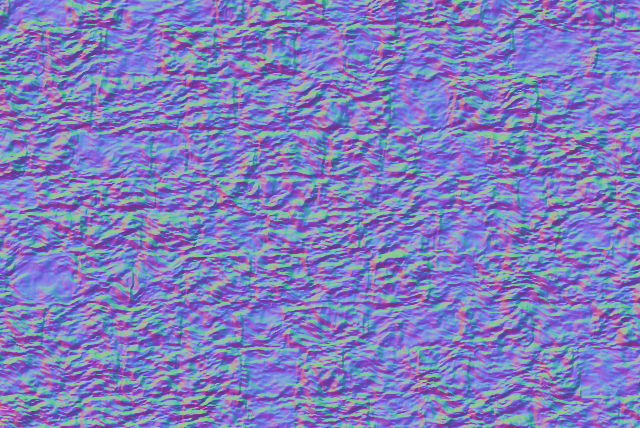
Reproduce this texture map procedurally as a Shadertoy shader.

```glsl
#define COLUMNS 7.2       // mean blocks per canvas height
#define WIDTH_JITTER 0.55 // variation of block width
#define HALF_GAP 0.003    // half the joint width
#define BEVEL 0.007       // width of the worn block edge
#define CORNER 0.014      // corner radius
#define DEPTH 0.009       // height of a block above its joint
#define COURSE_DEPTH 0.003 // extra depth of the level joints
#define WOBBLE 0.012      // unevenness of the joints
#define ROUGHNESS 1.3     // strength of the stone grain
#define GRAIN_SCALE 56.0  // coarsest grain cells per canvas height
#define GRAIN_TILT 0.22   // grain angle in radians
#define SAMPLE_STEP 0.0011

// Course boundaries from bottom to top, in canvas heights
const float COURSES[11] = float[11](-0.05, 0.072, 0.189, 0.287, 0.414, 0.508,
                                    0.586, 0.693, 0.824, 0.941, 1.06);

float hash(vec2 p) {
    return fract(sin(dot(p, vec2(127.1, 311.7))) * 43758.5);
}

float noise(vec2 p) {
    vec2 i = floor(p), f = fract(p);
    f = f * f * (3.0 - 2.0 * f);
    return mix(mix(hash(i), hash(i + vec2(1, 0)), f.x),
               mix(hash(i + vec2(0, 1)), hash(i + vec2(1, 1)), f.x), f.y);
}

float roundedBox(vec2 p, vec2 halfSize, float radius) {
    vec2 q = abs(p) - halfSize + radius;
    return length(max(q, 0.0)) + min(max(q.x, q.y), 0.0) - radius;
}

// Layered grain: flat ledges parted by short, steep creases
float grain(vec2 p) {
    p.y += 0.03 * noise(p * 13.0) + 0.006 * noise(p * 45.0 + 8.0);
    float c = cos(GRAIN_TILT), s = sin(GRAIN_TILT);
    vec2 q = mat2(c, -s, s, c) * p;
    float sum = 0.0, freq = GRAIN_SCALE;
    for (int i = 0; i < 3; i++) {
        vec2 cell = q * freq * vec2(0.58, 1.0) + float(i) * 17.3;
        float skew = 0.25 * noise(cell);
        float n = noise(cell - vec2(0.0, skew));
        sum += mix(n, smoothstep(0.25, 0.75, n), 0.6) / freq;
        freq *= 1.8;
        q = mat2(0.98, 0.2, -0.2, 0.98) * q;
    }
    return sum;
}

float blockEdge(float column, float row) {
    return column + WIDTH_JITTER * hash(vec2(column, row * 7.0 + 3.0));
}

// Returns distance to the block, its column and row, and depth into the course
vec4 findBlock(vec2 p) {
    int row = 0;
    for (int i = 1; i < 10; i++)
        if (p.y >= COURSES[i]) row = i;
    float r = float(row);
    float shift = hash(vec2(r, 41.0));
    float x = p.x * COLUMNS + shift;
    float column = floor(x);
    if (x < blockEdge(column, r)) column -= 1.0;

    vec2 low = vec2((blockEdge(column, r) - shift) / COLUMNS, COURSES[row]);
    vec2 high = vec2((blockEdge(column + 1.0, r) - shift) / COLUMNS, COURSES[row + 1]);
    float d = roundedBox(p - 0.5 * (low + high), 0.5 * (high - low) - HALF_GAP, CORNER);
    return vec4(d, column, r, min(p.y - low.y, high.y - p.y));
}

float surfaceHeight(vec2 p) {
    // Uneven block outline
    vec2 warp = vec2(noise(p * 17.0), noise(p * 15.0 + 31.0)) - 0.5;
    warp += 0.6 * (vec2(noise(p * 62.0 + 9.0), noise(p * 57.0 + 63.0)) - 0.5);
    vec4 block = findBlock(p + WOBBLE * warp);
    vec2 id = block.yz;
    float raised = 1.0 - smoothstep(-BEVEL, 0.0, block.x);

    // Joints, broken up along their length
    float relief = DEPTH * mix(0.4, 1.2, hash(id + 11.3));
    relief *= mix(0.4, 1.6, noise(p * 32.0 + 70.0));
    float height = raised * relief;
    height += COURSE_DEPTH * smoothstep(0.0, HALF_GAP + BEVEL, block.w);

    // Each block has its own wear, with smoother patches
    float finish = mix(0.42, 1.1, smoothstep(0.05, 0.55, hash(id + 5.7)));
    finish *= mix(0.55, 1.45, noise(p * 26.0 + 20.0));
    return height + ROUGHNESS * grain(p) * mix(1.0, finish, raised);
}

void mainImage(out vec4 fragColor, in vec2 fragCoord) {
    vec2 p = fragCoord / iResolution.y;
    vec2 e = vec2(SAMPLE_STEP, 0.0);
    float slopeX = surfaceHeight(p + e.xy) - surfaceHeight(p - e.xy);
    float slopeY = surfaceHeight(p + e.yx) - surfaceHeight(p - e.yx);

    // Encode the surface normal, red facing left and green facing up
    vec3 normal = normalize(vec3(slopeX, -slopeY, 2.0 * SAMPLE_STEP));
    vec3 color = vec3(0.5, 0.5, 0.44) + normal * vec3(0.29, 0.31, 0.46);
    fragColor = vec4(clamp(color, 0.0, 1.0), 1.0);
}
```
